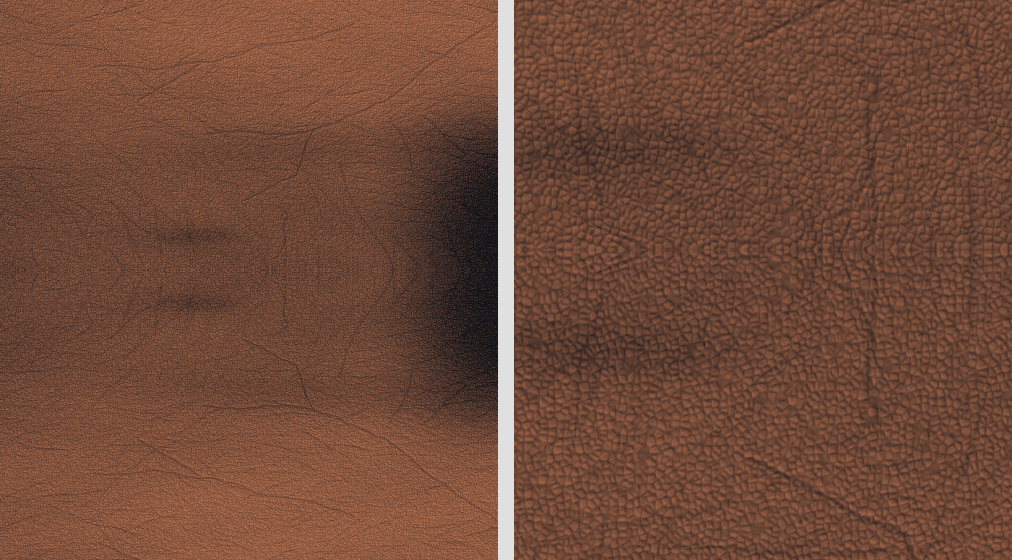
Left, the full canvas; right, a detail of the centre.
Reproduce this texture procedurally as a Shadertoy shader.

```glsl
// Worn brown leather, mirrored about a horizontal seam.
// Cellular pebbles, oriented short creases and a few long folds form a height
// field; it is lit by a finite difference over a broad map of light and shade.

const float SEAM_Y = 0.518;
const vec3 DARK_HIDE = vec3(0.24, 0.17, 0.15);
const vec3 LIGHT_HIDE = vec3(0.61, 0.38, 0.27);

vec2 hash2(vec2 c) {
    vec3 a = fract(c.xyx * vec3(0.1031, 0.1030, 0.0973));
    a += dot(a, a.yzx + 33.33);
    return fract((a.xx + a.yz) * a.zy);
}

// Layered sines, used to make straight things wander
vec2 ripple(vec2 p) {
    vec2 sum = vec2(0.0);
    float amp = 1.0, freq = 19.0;
    for (int i = 0; i < 4; i++) {
        sum += amp * sin(freq * p.yx + vec2(1.3, 4.1) + 1.7 * sin(freq * 0.7 * p + float(i)));
        amp *= 0.5;
        freq *= 2.1;
    }
    return sum;
}

// Cellular noise: raised pebbles parted by narrow valleys
float pebbles(vec2 p, float cells) {
    vec2 g = p * cells, id = floor(g);
    float near = 9.0, next = 9.0;
    for (int y = -1; y <= 1; y++)
    for (int x = -1; x <= 1; x++) {
        vec2 c = id + vec2(x, y);
        float d = length(c + hash2(c) - g);
        next = min(next, max(near, d));
        near = min(near, d);
    }
    return smoothstep(0.0, 0.5, next - near);
}

// Angle of the wrinkles: chevrons at the seam, gentle rise further out
float grainAngle(vec2 p) {
    float a = mix(-0.8, 0.12, smoothstep(0.03, 0.28, p.y));
    a += 0.45 * smoothstep(0.5, 0.85, p.x) * smoothstep(0.28, 0.45, p.y);
    return a + 0.3 * sin(8.0 * p.x + 11.0 * p.y) + 0.15 * sin(23.0 * p.x - 17.0 * p.y);
}

// One tapering crease per cell, turned along the grain
float creases(vec2 p, float cells, float width) {
    vec2 g = p * cells, id = floor(g);
    float depth = 0.0;
    for (int y = -1; y <= 1; y++)
    for (int x = -1; x <= 1; x++) {
        vec2 c = id + vec2(x, y), r = hash2(c + 71.0);
        vec2 d = g - c - r;
        float a = grainAngle((c + r) / cells) + 0.9 * (r.x - r.y);
        vec2 dir = vec2(cos(a), sin(a));
        float along = dot(d, dir);
        float across = abs(dot(d, vec2(-dir.y, dir.x)) + 0.2 * (r.x - 0.5) * along * along);
        float w = max(width * (1.0 - along * along), 0.001);
        depth = max(depth, (0.3 + 0.7 * r.y) * (1.0 - smoothstep(0.0, w, across)));
    }
    return depth;
}

float fold(vec2 p, vec2 a, vec2 b, float width) {
    vec2 ab = b - a;
    float t = clamp(dot(p - a, ab) / dot(ab, ab), 0.0, 1.0);
    return 1.0 - smoothstep(0.0, width, length(p - a - t * ab));
}

// Long folds branching across the hide
float longFolds(vec2 p) {
    float f = fold(p, vec2(0.89, 0.45), vec2(0.69, 0.30), 0.0040);
    f = max(f, fold(p, vec2(0.69, 0.30), vec2(0.56, 0.25), 0.0045));
    f = max(f, fold(p, vec2(0.56, 0.25), vec2(0.53, 0.17), 0.0045));
    f = max(f, fold(p, vec2(0.53, 0.17), vec2(0.44, 0.13), 0.0035));
    f = max(f, fold(p, vec2(0.17, 0.36), vec2(0.38, 0.37), 0.0040));
    f = max(f, fold(p, vec2(0.38, 0.37), vec2(0.63, 0.44), 0.0040));
    f = max(f, fold(p, vec2(0.25, 0.31), vec2(0.36, 0.365), 0.0035));
    f = max(f, fold(p, vec2(0.36, 0.24), vec2(0.56, 0.25), 0.0040));
    f = max(f, fold(p, vec2(0.19, 0.12), vec2(0.27, 0.06), 0.0035));
    f = max(f, fold(p, vec2(0.61, 0.18), vec2(0.63, 0.11), 0.0035));
    f = max(f, fold(p, vec2(0.63, 0.11), vec2(0.71, 0.00), 0.0035));
    f = max(f, fold(p, vec2(0.70, 0.27), vec2(0.74, 0.17), 0.0035));
    return max(f, fold(p, vec2(0.75, 0.27), vec2(0.83, 0.21), 0.0040));
}

float hideHeight(vec2 p) {
    vec2 w = p + 0.0035 * ripple(p);
    float fine = pebbles(p, 215.0), coarse = pebbles(w, 100.0);
    float wrinkles = 0.50 * creases(w, 15.0, 0.055) + 0.42 * creases(w, 36.0, 0.12)
                   + 0.30 * creases(w, 75.0, 0.22);
    float folds = 0.75 * longFolds(w + 0.002 * ripple(p * 2.3));
    return 0.45 * fine + 0.28 * coarse - max(wrinkles, folds) * (0.55 + 0.45 * coarse);
}

// Broad light and shade of the hide
float broadTone(vec2 p) {
    float outer = smoothstep(0.05, 0.46, p.y);
    float tone = 0.50 + 0.40 * outer - 0.16 * outer * (1.0 - smoothstep(0.0, 0.5, p.x));
    tone -= 0.95 * smoothstep(0.64, 0.91, p.x) * (1.0 - smoothstep(0.12, 0.38, p.y));
    vec2 patchPos = (p - vec2(0.35, 0.06)) / vec2(0.075, 0.016);
    vec2 bandPos = (p - vec2(0.62, 0.22)) / vec2(0.32, 0.045);
    tone -= 0.24 * exp(-dot(patchPos, patchPos)) + 0.14 * exp(-dot(bandPos, bandPos));
    tone -= 0.12 * exp(-p.x * 8.0) * (1.0 - outer);
    return tone + 0.05 * sin(9.0 * p.x + 2.0 * sin(13.0 * p.y)) * sin(31.0 * p.y + 3.0 * p.x);
}

void mainImage(out vec4 fragColor, in vec2 fragCoord) {
    vec2 p = fragCoord / iResolution.y;
    p.y = abs(p.y - SEAM_Y);
    float h = hideHeight(p);
    float relief = h - hideHeight(p + 0.002 * vec2(-0.5, 0.85));
    float tone = broadTone(p) + 0.40 * relief + 0.36 * (h - 0.28);
    fragColor = vec4(mix(DARK_HIDE, LIGHT_HIDE, clamp(tone, -0.45, 1.25)), 1.0);
}
```
